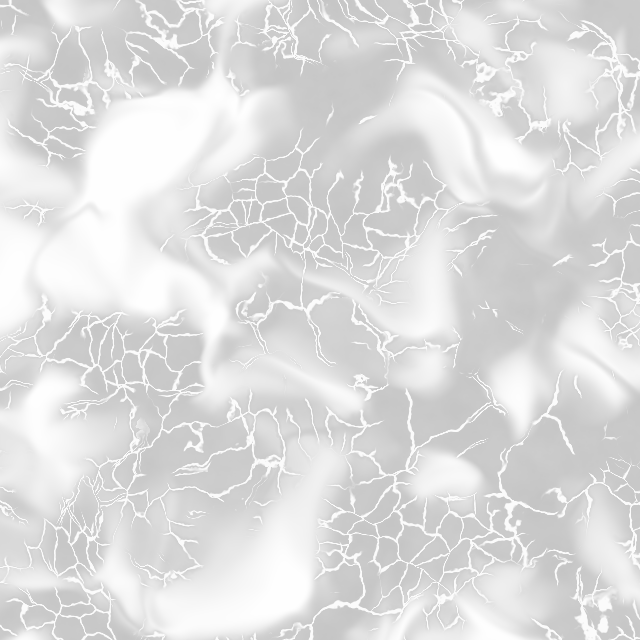
This texture is drawn by a WebGL 1 fragment shader. Its source:

```glsl
precision highp float;
// Pale marble: soft white clouds over grey, crossed by jagged white cracks.
// Clouds are twice-warped value noise with grey creases; cracks are strongly
// warped Voronoi borders that fade in patches and split into double strands.

uniform vec2 u_resolution;

const vec3 GREY = vec3(0.788);
const vec3 WHITE = vec3(0.995);
const float CLOUD_SCALE = 8.5;      // clouds across the canvas
const float CLOUD_WARP = 0.13;      // bending of the clouds, in canvas units
const float CLOUD_LOW = 0.365;      // noise level where grey starts to lift
const float CLOUD_HIGH = 0.82;      // noise level of full white
const float CREASE_SCALE = 7.0;
const float CREASE_DEPTH = 0.6;
const float CRACK_SCALE = 10.0;     // large crack cells across the canvas
const float CRACK_WIDTH = 0.0025;   // half width in canvas units
const float BRANCH_SCALE = 22.0;
const float BRANCH_WIDTH = 0.0018;
const float CRACK_BEND = 0.14;      // broad bending that bundles the cracks
const float CRACK_JITTER = 0.064;   // jaggedness of the cracks
const float STRAND_SPLIT = 0.0038;  // half gap of the double strands
const float HALO_WIDTH = 0.010;     // grey rim beside the cracks
const mat2 TURN = mat2(0.8, 0.6, -0.6, 0.8);

vec2 hash2(vec2 p) {
  vec3 q = fract(p.xyx * vec3(0.1031, 0.1030, 0.0973));
  q += dot(q, q.yzx + 33.33);
  return fract((q.xx + q.yz) * q.zy);
}

// Two independent value noises in 0..1
vec2 noise2(vec2 p) {
  vec2 cell = floor(p);
  vec2 f = p - cell;
  f = f * f * f * (f * (f * 6.0 - 15.0) + 10.0);
  vec2 low = mix(hash2(cell), hash2(cell + vec2(1.0, 0.0)), f.x);
  vec2 high = mix(hash2(cell + vec2(0.0, 1.0)), hash2(cell + 1.0), f.x);
  return mix(low, high, f.y);
}

// Signed noise of two turned layers, which hides the grid
vec2 smoothNoise(vec2 p) {
  return 0.71 * (noise2(p) + noise2(TURN * p * 1.13 + 37.0) - 1.0);
}

// Signed fractal displacement
vec2 turbulence(vec2 p) {
  vec2 sum = vec2(0.0);
  float amplitude = 0.5;
  for (int i = 0; i < 5; i++) {
    sum += amplitude * (noise2(p) - 0.5);
    p = 2.0 * TURN * p + 17.3;
    amplitude *= 0.52;
  }
  return sum;
}

// Distance to the border between the two nearest Voronoi points
float borderDistance(vec2 p) {
  vec2 cell = floor(p);
  vec2 nearest = vec2(8.0);
  vec2 second = vec2(8.0);
  for (int y = -1; y <= 1; y++) {
    for (int x = -1; x <= 1; x++) {
      vec2 corner = cell + vec2(float(x), float(y));
      vec2 offset = corner + hash2(corner + 61.0) - p;
      float d = dot(offset, offset);
      if (d < dot(nearest, nearest)) {
        second = nearest;
        nearest = offset;
      } else if (d < dot(second, second)) {
        second = offset;
      }
    }
  }
  float gap = dot(second, second) - dot(nearest, nearest);
  return 0.5 * gap / max(length(second - nearest), 0.001);
}

// Cloud cover: 0 is bare grey, 1 is white
float cloudCover(vec2 p) {
  vec2 q = p + CLOUD_WARP * smoothNoise(p * 5.0 + 3.7);
  q += 0.5 * CLOUD_WARP * smoothNoise(q * 10.0 + 29.0);
  q += 0.15 * CLOUD_WARP * smoothNoise(q * 24.0 + 57.0);
  float n = 0.5 + 0.75 * smoothNoise(q * CLOUD_SCALE + 11.0).x
          + 0.25 * smoothNoise(q * CLOUD_SCALE * 2.1 + 43.0).y;
  float cover = smoothstep(CLOUD_LOW, CLOUD_HIGH, n);
  vec2 fold = smoothNoise(q * CREASE_SCALE + 71.0);
  float crease = 1.0 - smoothstep(0.0, 0.13, abs(fold.x));
  return cover * (1.0 - CREASE_DEPTH * crease * smoothstep(-0.2, 0.2, fold.y));
}

// Line of the given half width with a soft edge one pixel wide
float stroke(float d, float halfWidth, float pixel) {
  return 1.0 - smoothstep(halfWidth - 0.7 * pixel, halfWidth + 0.7 * pixel, d);
}

void main() {
  float side = min(u_resolution.x, u_resolution.y);
  vec2 p = gl_FragCoord.xy / side;
  float pixel = 1.0 / side;

  float cover = cloudCover(p);
  float mottle = turbulence(p * 18.0 + 90.0).x;
  vec3 color = mix(GREY, WHITE, cover) + 0.05 * mottle * (1.0 - cover);

  // Cracks break up in patches and avoid the white clouds
  vec2 jagged = p + CRACK_BEND * smoothNoise(p * 5.0 + 201.0);
  jagged += CRACK_JITTER * turbulence(p * 14.0 + 7.0);
  vec2 patches = noise2(p * 6.0 + 120.0) + 0.9 * (noise2(TURN * p * 23.0 + 150.0) - 0.5);
  vec2 strength = smoothstep(vec2(0.36, 0.40), vec2(0.66, 0.70), patches);
  strength *= 1.0 - smoothstep(0.25, 0.7, cover);

  float crack = borderDistance(jagged * CRACK_SCALE) / CRACK_SCALE;
  float branch = borderDistance(jagged * BRANCH_SCALE + 33.0) / BRANCH_SCALE;
  float halo = max(strength.x * (1.0 - smoothstep(0.0, HALO_WIDTH, crack)),
                   strength.y * (1.0 - smoothstep(0.0, HALO_WIDTH, branch)));
  float split = smoothstep(0.55, 0.8, noise2(p * 9.0 + 240.0).x);
  crack = mix(crack, abs(crack - STRAND_SPLIT) * 1.7, split);

  vec2 widths = vec2(CRACK_WIDTH, BRANCH_WIDTH) * (0.4 + 0.6 * strength);
  vec2 visible = smoothstep(0.0, 0.45, strength);
  float line = max(visible.x * stroke(crack, widths.x, pixel),
                   visible.y * stroke(branch, widths.y, pixel));

  color = mix(color, GREY, 0.7 * halo);
  color = mix(color, WHITE, 0.95 * line);
  gl_FragColor = vec4(color, 1.0);
}
```
